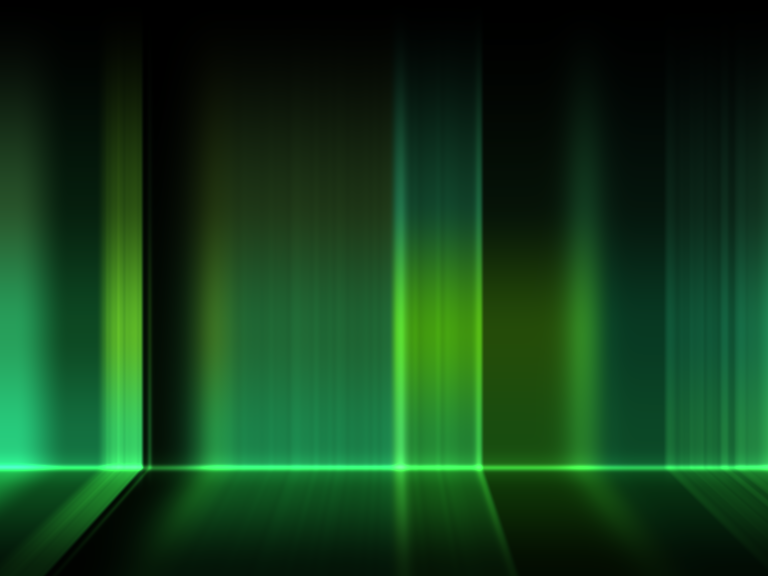
A WebGL 1 fragment shader for this background:

```glsl
precision highp float;
// Green aurora-like light curtains standing on a glowing horizon with a reflective floor.

uniform vec2 u_resolution;

const float HORIZON = 0.1875;
const float VANISH_X = 0.509;
const float FLOOR_SPREAD = 0.395;

float hash(float n) {
  return fract(sin(n * 127.1) * 4375.85);
}

float noise(float x) {
  float cell = floor(x);
  return mix(hash(cell), hash(cell + 1.0), smoothstep(0.0, 1.0, x - cell));
}

float bell(float x, float center, float width) {
  float d = (x - center) / width;
  return exp(-d * d);
}

// Panel between two x positions, each edge with its own softness.
float panel(float x, float left, float right, float softLeft, float softRight) {
  return smoothstep(left - softLeft, left + softLeft, x)
       * (1.0 - smoothstep(right - softRight, right + softRight, x));
}

// Vertical colour ramp: foot, middle and top, fading into darkness.
vec3 ramp(float h, vec3 foot, vec3 middle, vec3 top) {
  vec3 color = mix(foot, middle, smoothstep(0.04, 0.24, h));
  color = mix(color, top, smoothstep(0.23, 0.47, h));
  return color * (1.0 - smoothstep(0.38, 0.82, h));
}

// Fine vertical fibres made of two octaves of noise.
float fibres(float x, float amount) {
  float n = 0.6 * noise(x * 75.0) + 0.4 * noise(x * 170.0 + 9.0);
  return 1.0 + amount * (n - 0.5);
}

vec3 leftCurtain(float x, float h) {
  vec3 c = panel(x, -0.2, 0.186, 0.01, 0.003)
    * ramp(h, vec3(0.06, 0.38, 0.23), vec3(0.04, 0.24, 0.12), vec3(0.02, 0.11, 0.05));
  c += panel(x, -0.2, 0.055, 0.01, 0.035)
    * ramp(h, vec3(0.08, 0.36, 0.24), vec3(0.10, 0.34, 0.22), vec3(0.14, 0.22, 0.12));
  c += panel(x, 0.137, 0.185, 0.012, 0.003) * fibres(x * 1.6, 0.8)
    * ramp(h, vec3(0.14, 0.36, 0.14), vec3(0.30, 0.42, 0.02), vec3(0.15, 0.21, 0.02));
  c += bell(x, 0.195, 0.003)
    * ramp(h, vec3(0.06, 0.22, 0.09), vec3(0.06, 0.14, 0.03), vec3(0.02, 0.05, 0.02));
  return c;
}

vec3 middleCurtain(float x, float h) {
  vec3 c = panel(x, 0.265, 0.512, 0.065, 0.006) * fibres(x, 0.18)
    * ramp(h, vec3(0.09, 0.45, 0.27), vec3(0.11, 0.36, 0.19), vec3(0.12, 0.21, 0.09));
  c += bell(x, 0.278, 0.026)
    * ramp(h, vec3(0.07, 0.21, 0.07), vec3(0.14, 0.16, 0.0), vec3(0.05, 0.06, 0.0));
  // Bright central panel and its two rims.
  c += panel(x, 0.512, 0.628, 0.006, 0.003) * fibres(x, 0.3)
    * ramp(h, vec3(0.13, 0.49, 0.19), vec3(0.26, 0.59, 0.05), vec3(0.07, 0.28, 0.18));
  c += bell(x, 0.521, 0.009)
    * ramp(h, vec3(0.13, 0.24, 0.15), vec3(0.06, 0.18, 0.13), vec3(0.06, 0.16, 0.11));
  c += bell(x, 0.623, 0.004)
    * ramp(h, vec3(0.08, 0.18, 0.06), vec3(0.06, 0.08, 0.02), vec3(0.04, 0.12, 0.07));
  return c;
}

vec3 rightCurtain(float x, float h) {
  vec3 c = panel(x, 0.628, 0.775, 0.003, 0.025)
    * ramp(h, vec3(0.08, 0.24, 0.04), vec3(0.13, 0.25, 0.02), vec3(0.02, 0.06, 0.025));
  c += bell(x, 0.762, 0.028)
    * ramp(h, vec3(0.06, 0.20, 0.10), vec3(0.06, 0.25, 0.11), vec3(0.05, 0.17, 0.10));
  c += panel(x, 0.78, 1.2, 0.025, 0.01)
    * ramp(h, vec3(0.03, 0.22, 0.13), vec3(0.02, 0.18, 0.12), vec3(0.015, 0.07, 0.045));
  c += panel(x, 0.867, 1.2, 0.004, 0.01) * fibres(x * 1.3, 1.2)
    * ramp(h, vec3(0.05, 0.14, 0.06), vec3(0.03, 0.11, 0.08), vec3(0.025, 0.07, 0.05));
  c += bell(x, 1.02, 0.045)
    * ramp(h, vec3(0.08, 0.22, 0.10), vec3(0.06, 0.20, 0.11), vec3(0.04, 0.10, 0.06));
  return c;
}

vec3 curtains(float x, float h) {
  vec3 ambient = vec3(0.015, 0.06, 0.02) * (1.0 - smoothstep(0.0, 0.7, h));
  return ambient + leftCurtain(x, h) + middleCurtain(x, h) + rightCurtain(x, h);
}

void main() {
  vec2 p = gl_FragCoord.xy / u_resolution;
  float h = p.y - HORIZON;
  float depth = max(-h, 0.0) / HORIZON;

  // Below the horizon the curtains fan out and dim with distance.
  float x = VANISH_X + (p.x - VANISH_X) / (1.0 + FLOOR_SPREAD * depth);
  vec3 color = curtains(x, max(h, 0.0));
  float floorLight = mix(0.72, 0.16, smoothstep(0.0, 1.0, depth));
  vec3 reflection = color * vec3(0.85, 1.0, 0.65) * floorLight;
  color = mix(reflection, color, smoothstep(-0.004, 0.004, h));

  // Horizon glow: a thin hot line inside a wider halo.
  vec3 foot = curtains(p.x, 0.0);
  color += bell(h, 0.0, 0.005) * (vec3(0.10, 0.34, 0.13) + 0.35 * foot);
  color += bell(h, 0.0, 0.022) * (vec3(0.01, 0.06, 0.02) + 0.15 * foot);

  gl_FragColor = vec4(min(color, 1.0), 1.0);
}
```
